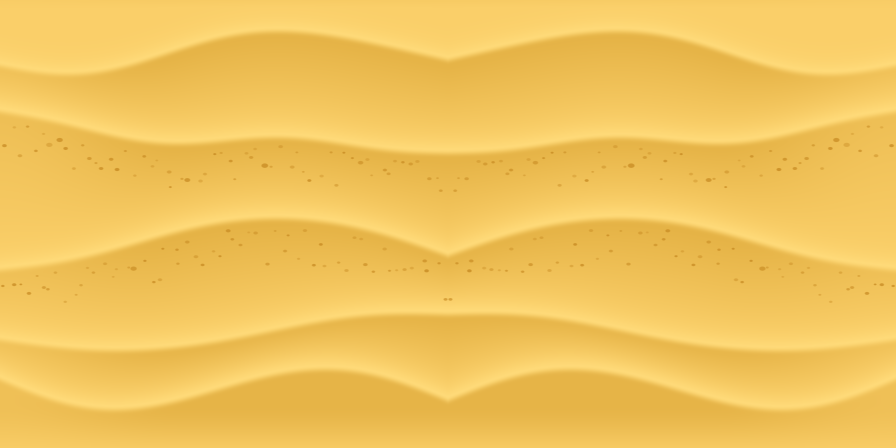
A Shadertoy shader for this texture:

```glsl
const vec3 SHADE = vec3(0.89, 0.69, 0.26);
const vec3 SUNLIT = vec3(0.98, 0.81, 0.41);
const vec3 CREST = vec3(1.0, 0.86, 0.48);
const vec3 PEBBLE = vec3(0.78, 0.54, 0.13);

const int RIDGES = 5;
const int PEBBLES = 58;
const float PI = 3.14159265;

// Depth of each ridge at the side and at the centre, and its sine amplitudes
const vec2 ENDS[RIDGES] = vec2[](
    vec2(0.138, 0.125), vec2(0.240, 0.333), vec2(0.594, 0.562),
    vec2(0.750, 0.693), vec2(0.838, 0.885));
const vec4 WAVES[RIDGES] = vec4[](
    vec4(-0.0445, 0.0339, 0.0132, 0.001),
    vec4(0.0201, 0.0151, 0.0013, -0.0076),
    vec4(-0.0865, 0.0219, 0.0042, 0.0018),
    vec4(0.0268, 0.0208, -0.0029, 0.001),
    vec4(-0.0029, 0.0565, 0.0018, 0.0013));

float hash(vec2 p) {
    vec3 q = fract(vec3(p.xyx) * 0.1031);
    q += dot(q, q.yzx + 33.33);
    return fract((q.x + q.y) * q.z);
}

float ridgeDepth(float u, vec2 ends, vec4 waves) {
    return mix(ends.x, ends.y, u) + dot(waves, sin(PI * u * vec4(1, 2, 3, 4)));
}

// Sand tone from shaded (0) to sunlit (1), paler towards the sides
vec3 sandTone(float grade, float u) {
    float lift = 0.45 * (1.0 - smoothstep(0.0, 0.4, u));
    return mix(SHADE, SUNLIT, mix(clamp(grade, 0.0, 1.0), 1.0, lift));
}

// Soft bright line: a long glow above the crest, a short one below
float crestGlow(float d) {
    return d < 0.0 ? exp(d / 0.022) : exp(-d * d / 0.00012);
}

// Coverage of the pebbles scattered below one ridge
float pebbles(vec2 p, vec2 ends, vec4 waves, float seed, float pixel) {
    float cover = 0.0;
    for (int i = 0; i < PEBBLES; i++) {
        vec2 id = vec2(float(i), seed);
        float u = (id.x + hash(id)) / float(PEBBLES);
        float drop = 0.028 + 0.085 * pow(hash(id + 17.3), 1.4);
        float large = step(0.92, hash(id + 41.7));
        float radius = mix(0.0028, 0.0052, hash(id + 71.9)) + 0.003 * large;
        vec2 offset = p - vec2(u, ridgeDepth(u, ends, waves) + drop);
        float d = length(offset * vec2(1.0, 1.5)) - radius;
        float opacity = mix(0.35, 0.8, hash(id + 93.1));
        cover = max(cover, opacity * (1.0 - smoothstep(-pixel, pixel, d)));
    }
    return cover;
}

void mainImage(out vec4 fragColor, in vec2 fragCoord) {
    vec2 uv = fragCoord / iResolution.xy;
    float pixel = 1.0 / iResolution.y;

    // Mirrored across the centre; depth runs downwards
    vec2 p = vec2(1.0 - abs(1.0 - 2.0 * uv.x), 1.0 - uv.y);

    // The outermost slope wraps from the bottom edge to the top
    float wrapped = p.y > 0.5 ? p.y - 1.0 : p.y;
    vec3 outer = sandTone(smoothstep(-0.10, 0.05, wrapped) + 0.12, p.x);
    vec3 color = outer;

    // Dunes, from the farthest to the nearest
    for (int i = 0; i < RIDGES; i++) {
        float top = ridgeDepth(p.x, ENDS[i], WAVES[i]);
        float d = p.y - top;
        vec3 body = outer;
        if (i < RIDGES - 1) {
            float bottom = ridgeDepth(p.x, ENDS[i + 1], WAVES[i + 1]);
            body = sandTone(d / (bottom - top), p.x);
        }
        color = mix(color, body, smoothstep(-0.008, 0.02, d));
        color = mix(color, CREST, 0.9 * crestGlow(d));
    }

    // Pebbles under the two middle ridges
    for (int i = 1; i < 3; i++) {
        float cover = pebbles(p, ENDS[i], WAVES[i], float(i) * 7.0, pixel);
        color = mix(color, PEBBLE, cover);
    }

    fragColor = vec4(color, 1.0);
}
```
